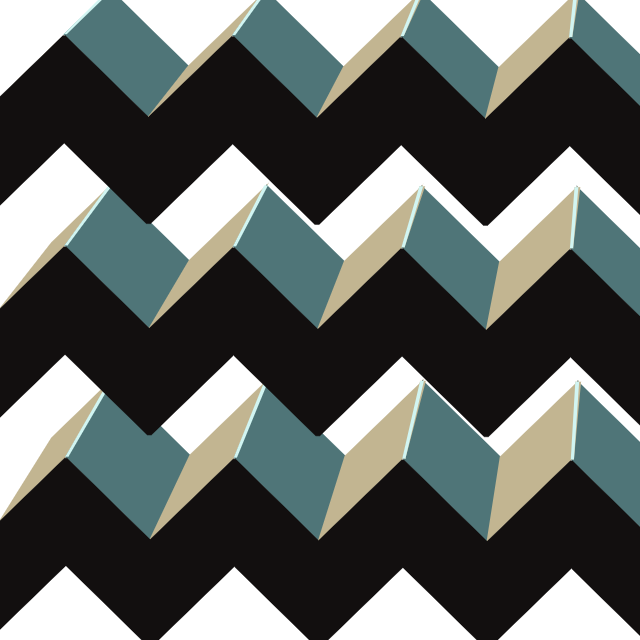
This pattern is drawn by a three.js fragment shader. Its source:

```glsl
varying vec2 vUv;

const vec3 INK = vec3(0.07, 0.06, 0.06);
const vec3 TEAL = vec3(0.31, 0.46, 0.47);
const vec3 SAND = vec3(0.76, 0.71, 0.57);
const vec3 PALE = vec3(0.82, 0.96, 0.95);

// Height of a row's zigzag; tips are cut at the given fractions of its depth
float zigzag(float x, float row, float peakCut, float valleyCut) {
  float fall = 2.0 * abs(fract((x - 0.1003 - 0.0013 * row) / 0.2633 + 0.5) - 0.5);
  float peak = 0.9466 - 0.3301 * row - 0.0055 * (x - 0.1);
  return peak - 0.1283 * clamp(fall, peakCut, valleyCut);
}

vec2 corner(float n, float row) {
  float x = max(0.1003 + 0.0013 * row + 0.13165 * n, 0.0);
  return vec2(x, zigzag(x, row, 0.0, 1.0));
}

// Moves a front corner toward the vanishing point
vec2 recede(vec2 p) {
  return mix(p, vec2(1.021, 1.82), 0.079);
}

// Signed distance to the left of the line a-b
float leftOf(vec2 p, vec2 a, vec2 b) {
  vec2 d = normalize(b - a);
  return d.x * (p.y - a.y) - d.y * (p.x - a.x);
}

// Positive inside a counterclockwise quad
float quad(vec2 p, vec2 a, vec2 b, vec2 c, vec2 d) {
  return min(min(leftOf(p, a, b), leftOf(p, b, c)),
             min(leftOf(p, c, d), leftOf(p, d, a)));
}

void main() {
  vec2 p = vUv;
  float px = max(fwidth(vUv.x), 0.0001);
  vec3 color = vec3(1.0);

  // Upper rows overlap the rows below them
  for (int i = 0; i < 3; i++) {
    float row = 2.0 - float(i);

    for (int j = -1; j < 7; j++) {
      float n = float(j);
      vec2 a = corner(n, row);
      vec2 b = corner(n + 1.0, row);
      vec2 backA = recede(a);
      bool falling = mod(n, 2.0) < 0.5;

      // Side face, grown by half a pixel to close the seams
      float face = quad(p, a, b, recede(b), backA);
      color = mix(color, falling ? TEAL : SAND, clamp(face / px + 1.0, 0.0, 1.0));

      // Lit ridge, with a sand sliver on the right-hand columns
      if (falling) {
        vec2 left = a - vec2(0.001, 0.0);
        vec2 right = a + vec2(0.004, 0.0);
        vec2 backLeft = backA - vec2(0.004, 0.0);
        vec2 backRight = backA + vec2(0.002, 0.0);
        if (j >= 4) {
          float sliver = quad(p, left, right, backRight + vec2(0.003, 0.0), backLeft);
          color = mix(color, SAND, clamp(sliver / px + 0.5, 0.0, 1.0));
        }
        float ridge = quad(p, left, right, backRight, backLeft);
        color = mix(color, PALE, clamp(ridge / px + 0.5, 0.0, 1.0));
      }
    }

    // Front band with blunt peaks above and blunt valleys below
    float top = zigzag(p.x, row, 0.015, 1.0);
    float bottom = zigzag(p.x, row, 0.0, 0.975) - 0.1706;
    float band = 0.716 * min(top - p.y, p.y - bottom);
    color = mix(color, INK, clamp(band / px + 0.5, 0.0, 1.0));
  }

  gl_FragColor = vec4(color, 1.0);
}
```
